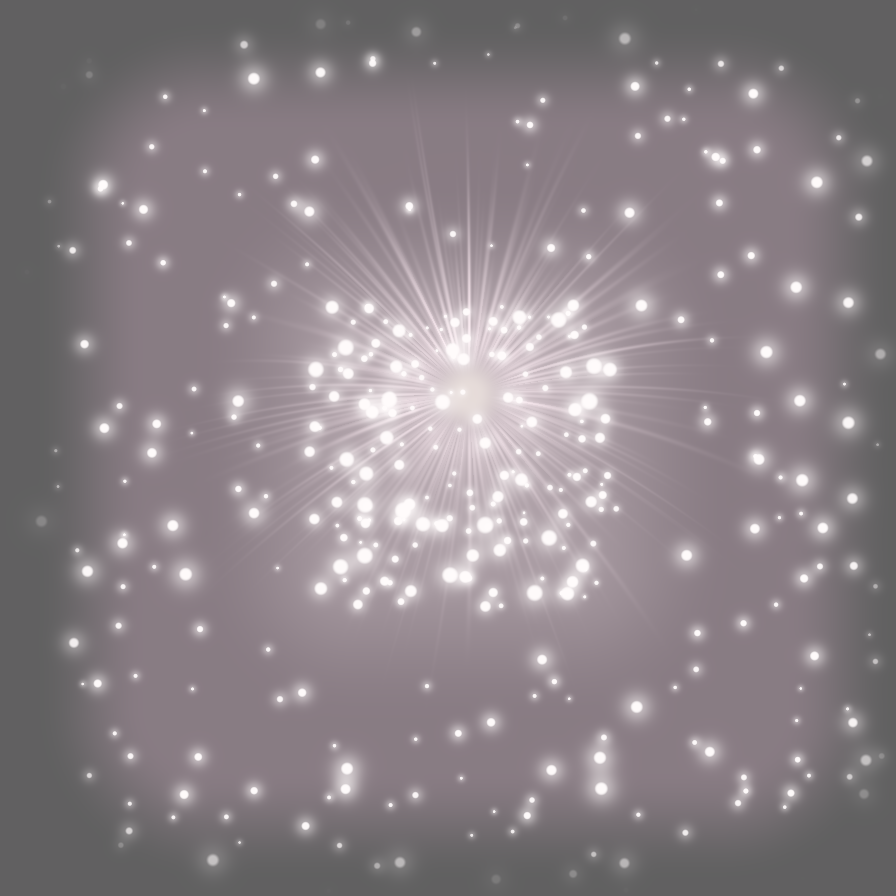
This background is drawn by a three.js fragment shader. Its source:

```glsl
// Pale firework burst: a mauve rounded haze, curved filaments and two shells of glowing sparks.
varying vec2 vUv;

float hash(vec2 p) {
  return fract(sin(dot(p, vec2(127.1, 311.7))) * 43758.547);
}

float roundedBox(vec2 p, float halfSize, float corner) {
  vec2 q = abs(p) - halfSize + corner;
  return length(max(q, 0.0)) + min(max(q.x, q.y), 0.0) - corner;
}

float outerShell(vec2 p) {
  return roundedBox(p - vec2(0.52, 0.497), 0.415, 0.13);
}

float innerShell(vec2 p) {
  return roundedBox(p - vec2(0.517, 0.495), 0.172, 0.05);
}

// One spark: a solid core with a soft halo
float spark(float dist, float radius, float halo) {
  float core = smoothstep(radius * 1.25, radius * 0.55, dist);
  return core + 0.5 * exp(-dist * dist / (halo * halo));
}

// Jittered cellular sparks; inner is 1.0 for the dense shell, 0.0 for the wide one
float sparks(vec2 p, float cells, float density, float size, float inner) {
  vec2 home = floor(p * cells);
  float light = 0.0;
  for (int y = -1; y <= 1; y++) {
    for (int x = -1; x <= 1; x++) {
      vec2 id = home + vec2(float(x), float(y));
      vec2 seed = id + cells * 1.7;
      vec2 jitter = vec2(hash(seed), hash(seed + 19.3));
      vec2 center = (id + 0.08 + 0.84 * jitter) / cells;
      float rim = outerShell(center);
      float wide = smoothstep(0.085, -0.015, rim) * step(0.03, innerShell(center));
      float dense = step(innerShell(center), 0.0);
      float crowd = mix(mix(0.55, 1.0, smoothstep(-0.22, -0.06, rim)), 1.0, inner);
      float present = step(hash(seed + 41.9), density * crowd) * mix(wide, dense, inner);
      float radius = size * mix(0.4, 1.0, hash(seed + 73.1));
      light += present * spark(length(p - center), radius, radius * mix(2.9, 2.1, inner));
    }
  }
  return light;
}

// Thin rays in angular cells, sagging with distance from the core
float filaments(vec2 q) {
  q.y += 0.5 * q.x * q.x;
  float r = length(q);
  float turn = atan(q.y, q.x) / 6.28318 + 0.5;
  turn += 0.025 * r * sin(turn * 6.28318 * 9.0 + 1.0);
  float light = 0.0;
  for (int i = 0; i < 3; i++) {
    float count = 53.0 + 24.0 * float(i);
    float u = turn * count;
    vec2 seed = vec2(mod(floor(u), count), count);
    float offset = fract(u) - 0.5 - 0.6 * (hash(seed) - 0.5);
    float dist = abs(offset) / count * 6.28318 * r;
    float reach = mix(0.14, 0.38, hash(seed + 7.7));
    float fade = smoothstep(reach, reach * 0.35, r) * smoothstep(0.015, 0.07, r);
    light += fade * mix(0.3, 1.0, hash(seed + 3.1)) * exp(-dist * dist / 0.000004);
  }
  return light * mix(0.6, 1.0, smoothstep(-0.15, 0.15, q.y));
}

void main() {
  vec2 p = vUv;
  vec2 fromCore = p - vec2(0.523, 0.56);
  float r = length(fromCore);

  // Grey surround and mauve haze
  vec3 color = mix(vec3(0.38, 0.378, 0.38), vec3(0.535, 0.485, 0.515),
                   smoothstep(0.065, -0.06, outerShell(p)));

  // Broad light around the dense shell and the core
  color += vec3(0.125, 0.122, 0.12) * smoothstep(0.13, -0.07, innerShell(p));
  color += vec3(0.13, 0.13, 0.125) * exp(-r * r / 0.012);

  // Rays
  color += vec3(0.115, 0.11, 0.11) * filaments(fromCore);

  // Soft, flat-topped core
  color = mix(color, vec3(0.9, 0.86, 0.85), smoothstep(0.045, 0.01, r));

  // Wide shell: large sparks, then small ones
  float light = sparks(p, 16.0, 0.55, 0.0068, 0.0);
  light += 0.8 * sparks(p, 25.0, 0.24, 0.0036, 0.0);

  // Dense shell: large sparks, then small ones
  light += sparks(p, 33.0, 0.72, 0.0088, 1.0);
  light += 0.8 * sparks(p, 47.0, 0.35, 0.0035, 1.0);

  color = mix(color, vec3(1.0, 0.985, 0.985), 1.0 - exp(-1.6 * light * light - 0.7 * light));
  gl_FragColor = vec4(clamp(color, 0.0, 1.0), 1.0);
}
```
